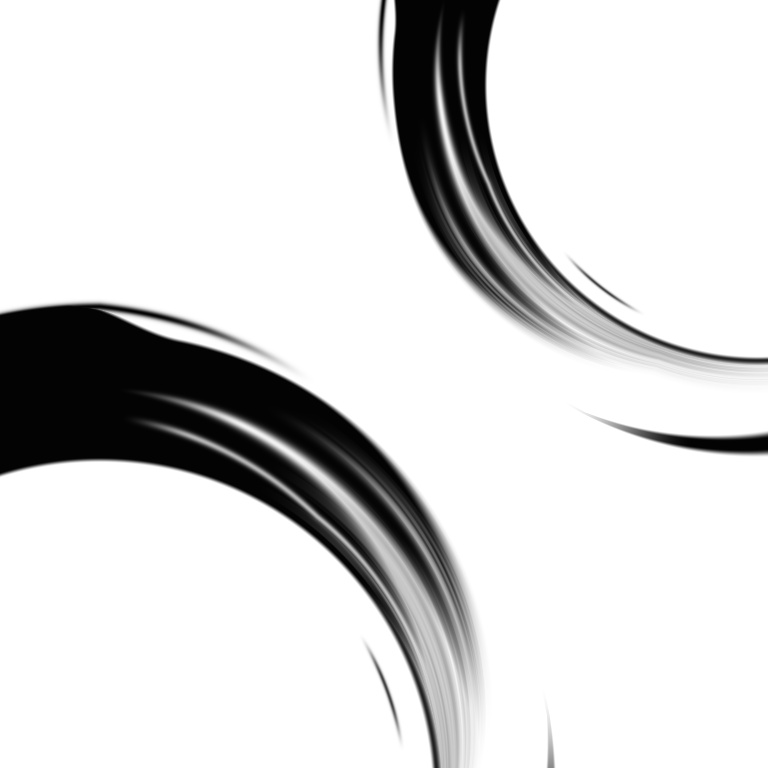
Give the GLSL for this background, as a Shadertoy shader.

```glsl
// Two black dry-brush arcs sweeping over white paper.
// Each arc is one polar brush stroke: angle runs along it, radius across it,
// and bands, light furrows and hashed bristle noise fade out towards its tail.

float hash(vec2 p) {
    return fract(sin(dot(p, vec2(127.1, 311.7))) * 43758.5453);
}

float noise(vec2 p) {
    vec2 i = floor(p), f = fract(p);
    f = f * f * (3.0 - 2.0 * f);
    return mix(mix(hash(i), hash(i + vec2(1, 0)), f.x),
               mix(hash(i + vec2(0, 1)), hash(i + vec2(1, 1)), f.x), f.y);
}

// Soft ridge of the given half width around a centre line
float ridge(float x, float centre, float width) {
    float d = (x - centre) / width;
    return exp(-d * d);
}

// Ink amount; dir.x points along angle 90, dir.y along angle 0 (degrees)
float brushArc(vec2 dir, float radius, float startAngle, float squeeze) {
    float a = degrees(atan(dir.x, dir.y)) + startAngle;
    float q = length(dir) / radius - 1.0;
    q /= mix(1.0, squeeze, 0.27 * (1.0 - smoothstep(20.0, 50.0, a)));

    // Body thins along the arc; t is 0 at its inner and 1 at its outer edge
    float bodyWidth = max(0.382 - 0.00003 * a * a, 0.15);
    float t = q / bodyWidth;
    float fibre = 0.6 * noise(vec2(t * 14.0, a / 45.0))
                + 0.4 * noise(vec2(t * 42.0 + 7.0, a / 35.0));

    // Bristles run dry at different angles
    float dryAngle = 66.0 + 14.0 * fibre - 20.0 * ridge(t, 0.38, 0.15);
    float body = 1.0 - smoothstep(dryAngle - 22.0, dryAngle + 14.0, a);

    // Light furrows that open along the stroke
    float along = max(a, 0.0);
    body *= 1.0 - 0.95 * smoothstep(2.0, 22.0, a)
                * ridge(t, 0.56 - 0.003 * along, 0.012 + 0.0015 * along);
    body *= 1.0 - 0.7 * smoothstep(3.0, 15.0, a)
                * ridge(t, max(0.35 - 0.005 * along, 0.16), 0.028);
    body *= 1.0 - 0.45 * smoothstep(22.0, 50.0, a) * ridge(t, 0.71, 0.045);
    body *= 1.0 - 0.4 * smoothstep(25.0, 60.0, a) * smoothstep(0.45, 0.8, fibre);

    // Pale residue left by the dry bristles
    float residue = 0.38 * fibre * smoothstep(20.0, 50.0, a)
                  * (1.0 - smoothstep(0.5, 0.95, t))
                  * (1.0 - 0.6 * smoothstep(85.0, 112.0, a));
    body = max(body, residue);

    // Outer edge softens towards the tail
    float wispEdge = 0.47 - 0.0026 * along;
    float outerEdge = mix(wispEdge, bodyWidth, smoothstep(-4.0, 10.0, a));
    float softness = mix(0.01, 0.09, smoothstep(25.0, 80.0, a));
    body *= 1.0 - smoothstep(outerEdge - softness, outerEdge + 0.005, q);

    // Dark inner rim outlasts the body
    float rim = 0.88 * (1.0 - smoothstep(0.008, 0.032, q));
    float ink = max(body, rim) * smoothstep(-0.008, 0.008, q);

    // Loose hairs: outside the start, inside the bend, and the far tail
    float outerHair = ridge(q, wispEdge - 0.012, 0.011)
                    * (1.0 - smoothstep(6.0, 28.0, a));
    float innerHair = 0.75 * ridge(q, -0.087 * squeeze, 0.006)
                    * smoothstep(58.0, 68.0, a) * (1.0 - smoothstep(72.0, 82.0, a));
    float tailRun = max(a - 80.0, 0.0);
    float tailHalf = 0.005 + 0.0014 * tailRun;
    float tail = smoothstep(76.0, 98.0, a)
               * (1.0 - smoothstep(0.4, 1.1, abs(q - 0.36 + 0.0016 * tailRun) / tailHalf));
    return max(max(ink, outerHair), max(innerHair, tail));
}

void mainImage(out vec4 fragColor, in vec2 fragCoord) {
    vec2 p = fragCoord / iResolution.xy;

    // Lower arc turns clockwise from the top, upper arc from the left downwards
    vec2 lower = p - vec2(0.130, -0.035);
    vec2 upper = vec2(0.988, 0.889) - p;
    float lowerInk = brushArc(lower, 0.436, 0.0, 1.0);
    float upperInk = brushArc(upper.yx, 0.3555, 18.0, 0.7);

    float ink = 1.0 - (1.0 - lowerInk) * (1.0 - upperInk);
    fragColor = vec4(mix(vec3(1.0), vec3(0.01), ink), 1.0);
}
```
